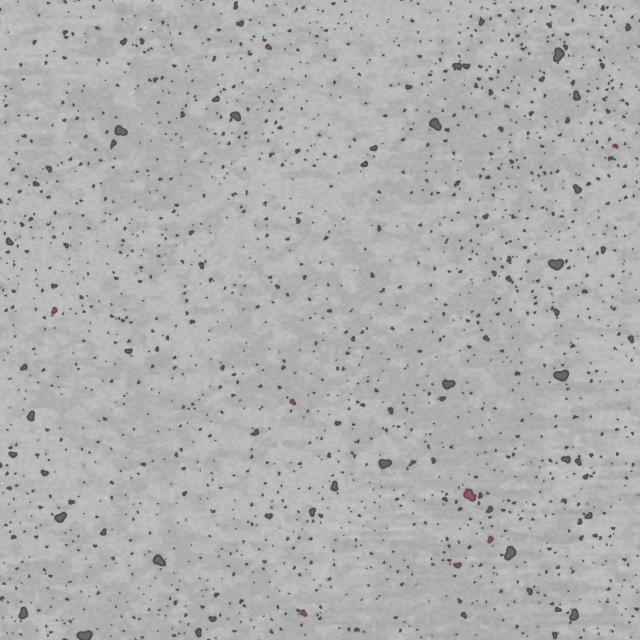
Reproduce this texture procedurally as a Shadertoy shader.

```glsl
// Draws pale grey cast concrete: mottled, faintly streaked and peppered with dark pores.

const vec3 LIGHT_CEMENT = vec3(0.728, 0.728, 0.727);
const vec3 DULL_CEMENT  = vec3(0.655, 0.655, 0.655);
const vec3 PORE_RIM     = vec3(0.285, 0.280, 0.285);
const vec3 PORE_FLOOR   = vec3(0.390, 0.385, 0.390);
const vec3 RUST_TINT    = vec3(0.120, -0.030, -0.020);

vec2 hash2(vec2 cell, float seed) {
    vec3 p = fract(vec3(cell.xyx + seed * 17.3) * vec3(0.1031, 0.1030, 0.0973));
    p += dot(p, p.yzx + 33.33);
    return fract((p.xx + p.yz) * p.zy);
}

float valueNoise(vec2 p, float seed) {
    vec2 i = floor(p), f = fract(p);
    f = f * f * (3.0 - 2.0 * f);
    float low  = mix(hash2(i, seed).x, hash2(i + vec2(1, 0), seed).x, f.x);
    float high = mix(hash2(i + vec2(0, 1), seed).x, hash2(i + vec2(1, 1), seed).x, f.x);
    return mix(low, high, f.y);
}

float layeredNoise(vec2 p, float seed) {
    float sum = 0.0, weight = 0.5;
    for (int octave = 0; octave < 4; octave++) {
        sum += weight * valueNoise(p, seed + float(octave));
        p = mat2(1.6, 1.2, -1.2, 1.6) * p;
        weight *= 0.5;
    }
    return sum / 0.9375;
}

// Cellular pores: x is the distance to the nearest pore edge, y its random id.
vec2 poreLayer(vec2 uv, float cells, float density, vec2 radiusRange, float seed) {
    vec2 nearest = vec2(1.0, 0.0);
    vec2 home = floor(uv * cells);
    for (int y = -1; y <= 1; y++)
    for (int x = -1; x <= 1; x++) {
        vec2 cell = home + vec2(x, y);
        vec2 dice = hash2(cell, seed + 5.0);
        vec2 center = (cell + hash2(cell, seed)) / cells;
        float crowding = 0.35 + 1.3 * valueNoise(center * 5.0, 40.0);
        if (dice.x > density * crowding) continue;

        // Uneven outline with two and three lobes
        vec2 offset = uv - center;
        float angle = atan(offset.y, offset.x + 1e-6);
        float outline = 1.0 + 0.20 * sin(2.0 * angle + 40.0 * dice.y)
                            + 0.13 * sin(3.0 * angle + 70.0 * dice.y);
        float radius = mix(radiusRange.x, radiusRange.y, dice.y * dice.y);
        float edge = length(offset) - radius * outline;
        if (edge < nearest.x) nearest = vec2(edge, hash2(cell, seed + 9.0).x);
    }
    return nearest;
}

vec2 nearerPore(vec2 a, vec2 b) {
    return a.x < b.x ? a : b;
}

vec3 cementColor(vec2 uv) {
    // Broad cloudy areas decide where the fine mottling shows
    float cloud = layeredNoise(uv * vec2(4.0, 5.0), 1.0);
    float mottle = layeredNoise(uv * vec2(42.0, 62.0), 11.0);
    float dullness = smoothstep(0.42, 0.62, mottle + 0.6 * (cloud - 0.5));

    // Thin horizontal trowel streaks in a few areas
    float streak = valueNoise(uv * vec2(16.0, 150.0), 21.0);
    float streakArea = smoothstep(0.45, 0.75, valueNoise(uv * vec2(3.0, 5.0), 25.0));
    float grain = valueNoise(uv * vec2(190.0, 230.0), 31.0) - 0.5;

    vec3 color = mix(LIGHT_CEMENT, DULL_CEMENT, 0.62 * dullness);
    return color + 0.050 * grain + 0.050 * streakArea * (streak - 0.55);
}

void mainImage(out vec4 fragColor, in vec2 fragCoord) {
    vec2 uv = fragCoord / iResolution.y;
    float softness = max(0.0013, 0.8 / iResolution.y);

    // Pores from pinpricks to large air holes
    vec2 pore = poreLayer(uv, 66.0, 0.40, vec2(0.0009, 0.0028), 50.0);
    pore = nearerPore(pore, poreLayer(uv, 24.0, 0.28, vec2(0.0026, 0.0054), 70.0));
    pore = nearerPore(pore, poreLayer(uv, 9.0, 0.30, vec2(0.0050, 0.0105), 90.0));

    float coverage = smoothstep(softness, -softness, pore.x);
    float halo = exp(-max(pore.x, 0.0) / 0.0018);
    float depth = smoothstep(0.0020, 0.0050, -pore.x);
    float rust = step(0.90, pore.y);

    vec3 poreColor = mix(PORE_RIM, PORE_FLOOR, depth) + rust * RUST_TINT;
    vec3 color = cementColor(uv) - 0.055 * halo;
    color = mix(color, poreColor, 0.92 * coverage);

    // Rare pale mineral specks
    vec2 speck = poreLayer(uv, 30.0, 0.06, vec2(0.0006, 0.0016), 120.0);
    color += 0.11 * smoothstep(softness, -softness, speck.x) * (1.0 - coverage);

    fragColor = vec4(color, 1.0);
}
```
